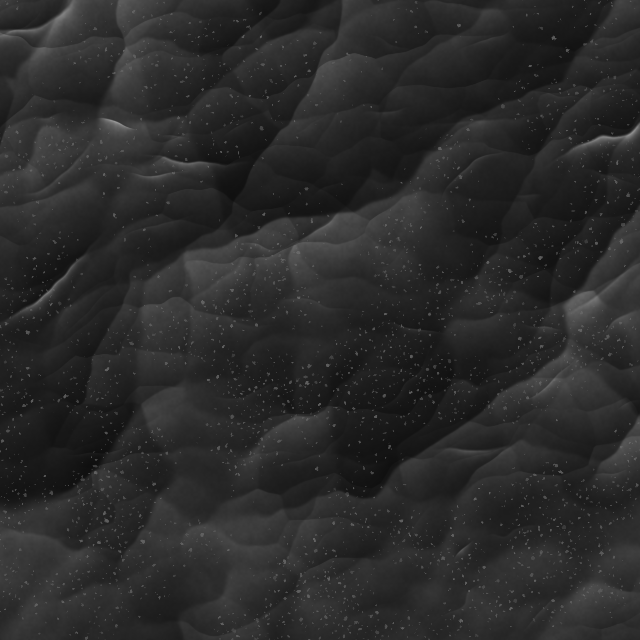
Reproduce this texture procedurally as a WebGL 1 fragment shader.

```glsl
precision highp float;
// Crumpled black paper dusted with pale flecks.
// Soft Voronoi facets give the folds, scattered tapered strokes the lit creases;
// light is summed as exposure (log brightness), then flecks are laid on top.
uniform vec2 u_resolution;

#define PAPER_TONE 0.140     // brightness of unlit paper
#define FACET_CONTRAST 1.0   // strength of the fold shading
#define CREASE_LIGHT 1.75    // strength of the bright creases
#define CREASE_WIDTH 0.055   // crease glow, in crease cells
#define FOLD_SCALE 3.0       // large facets across the canvas
#define WARP 0.055           // how crooked the folds are
#define GRAIN 0.07           // fine paper tooth
#define DUST_SCALE 78.0      // dust cells across the canvas
#define DUST_AMOUNT 0.62     // chance of a fleck in dusty areas
#define DUST_TONE 0.43       // brightness of flecks

vec2 hash2(vec2 p) {
  vec3 q = fract(p.xyx * vec3(0.1031, 0.1030, 0.0973));
  q += dot(q, q.yzx + 33.33);
  return fract((q.xx + q.yz) * q.zy);
}

float noise(vec2 p) {
  vec2 i = floor(p), f = fract(p);
  f = f * f * (3.0 - 2.0 * f);
  vec2 e = vec2(1.0, 0.0);
  return mix(mix(hash2(i).x, hash2(i + e).x, f.x),
             mix(hash2(i + e.yx).x, hash2(i + e.xx).x, f.x), f.y);
}

float fbm(vec2 p) {
  float sum = 0.0, amp = 0.5;
  for (int i = 0; i < 4; i++) {
    sum += amp * noise(p);
    p = p * 2.1 + 11.7;
    amp *= 0.5;
  }
  return sum;
}

vec2 rotate(vec2 p, float angle) {
  float c = cos(angle), s = sin(angle);
  return vec2(c * p.x + s * p.y, c * p.y - s * p.x);
}

// Tilted facets: lit towards their upper rim, meeting in creases.
float facets(vec2 p, float sharpness) {
  vec2 cell = floor(p);
  float light = 0.0, total = 0.0;
  for (int j = -1; j <= 1; j++) {
    for (int i = -1; i <= 1; i++) {
      vec2 id = cell + vec2(i, j);
      vec2 d = p - id - 0.12 - 0.76 * hash2(id);
      vec2 tilt = hash2(id + 73.1) - 0.5;
      float weight = exp(-sharpness * dot(d, d));
      light += weight * (0.75 * tilt.x + 0.85 * d.y + 0.9 * tilt.y * d.x);
      total += weight;
    }
  }
  return light / total;
}

// Tapered strokes: crisp and shaded above, fading glow below.
float creases(vec2 p, float seed) {
  vec2 cell = floor(p);
  float sum = 0.0;
  for (int j = -1; j <= 1; j++) {
    for (int i = -1; i <= 1; i++) {
      vec2 id = cell + vec2(i, j);
      vec2 a = hash2(id + seed), b = hash2(id + seed + 41.7);
      vec2 d = rotate(p - id - 0.3 - 0.4 * a, mix(-0.3, 0.85, b.x));
      float t = d.x / mix(0.25, 0.8, a.y);
      float taper = max(0.0, 1.0 - t * t);
      taper *= taper;
      float y = d.y + (a.x - 0.5) * 0.6 * d.x * d.x;
      float width = CREASE_WIDTH * (0.25 + taper);
      float above = smoothstep(-0.015, 0.015, y);
      float glow = (1.0 - above) * exp(min(y, 0.0) / width);
      float shade = above * exp(-max(y, 0.0) / (2.0 * width));
      sum += taper * b.y * b.y * b.y * (glow - 0.35 * shade);
    }
  }
  return sum;
}

// Ragged flecks, one per cell at most; returns coverage.
float dust(vec2 p, float chance, float pixel) {
  vec2 id = floor(p);
  vec2 a = hash2(id + 5.3), b = hash2(id + 91.9);
  vec2 d = rotate(fract(p) - 0.3 - 0.4 * a, 6.28 * b.x) * vec2(1.0, 1.0 + 0.8 * a.x);
  float radius = mix(0.07, 0.25, b.y * b.y);
  float edge = length(d) - radius + 0.22 * (noise(p * 6.0) - 0.5);
  float soft = max(0.05, 0.6 * pixel);
  return step(hash2(id + 27.4).y, chance) * smoothstep(soft, -soft, edge) * mix(0.4, 1.0, a.y);
}

void main() {
  float size = min(u_resolution.x, u_resolution.y);
  vec2 uv = gl_FragCoord.xy / size;

  // Crooked paper coordinates
  vec2 bend = vec2(fbm(uv * 5.0 + 3.1), fbm(uv * 5.0 + 47.9)) - 0.47;
  vec2 p = uv + 2.0 * WARP * bend;

  // Folds at three sizes, crisp in places and soft in others
  float crisp = mix(9.0, 65.0, smoothstep(0.25, 0.75, noise(uv * 6.0 + 8.0)));
  vec2 stretch = FOLD_SCALE * vec2(1.0, 1.6);
  float folds = 0.72 * facets(rotate(p, 0.45) * stretch + 4.0, crisp);
  folds += 0.50 * facets(rotate(p, 0.95) * stretch * 1.8 + 19.0, crisp);
  folds += 0.34 * facets(rotate(p, 0.15) * stretch * 3.6 + 37.0, crisp);

  float ridges = creases(p * 4.6 + 2.0, 13.0) + 0.55 * creases(p * 9.0 + 6.0, 57.0);

  // Broad light: dim middle, paler top and bottom
  float broad = 0.9 * (uv.y - 0.5) * (uv.y - 0.5) + 0.4 * (noise(uv * 2.5 + 1.7) - 0.5);
  float tooth = GRAIN * (noise(uv * 260.0) + noise(uv * 120.0) - 1.0);
  float exposure = FACET_CONTRAST * folds + CREASE_LIGHT * ridges + broad + tooth;
  float tone = max(PAPER_TONE * exp(exposure), 0.0) * 0.9 + 0.014;

  // Dust gathers in patches, thicker in the lower half
  float patches = smoothstep(0.2, 0.8, noise(uv * 13.0 + 31.0));
  float chance = DUST_AMOUNT * patches * mix(1.0, 0.45, smoothstep(0.45, 0.9, uv.y));
  vec2 q = rotate(uv + 3.0, 0.4) * DUST_SCALE;
  float pixel = DUST_SCALE / size;
  float flecks = dust(q, chance, pixel);
  flecks = max(flecks, 0.8 * dust(rotate(q, 0.7) * 1.5, 0.7 * chance, 1.5 * pixel));
  tone = mix(tone, max(DUST_TONE, tone), 0.8 * flecks);

  gl_FragColor = vec4(vec3(min(tone, 0.8)), 1.0);
}
```
